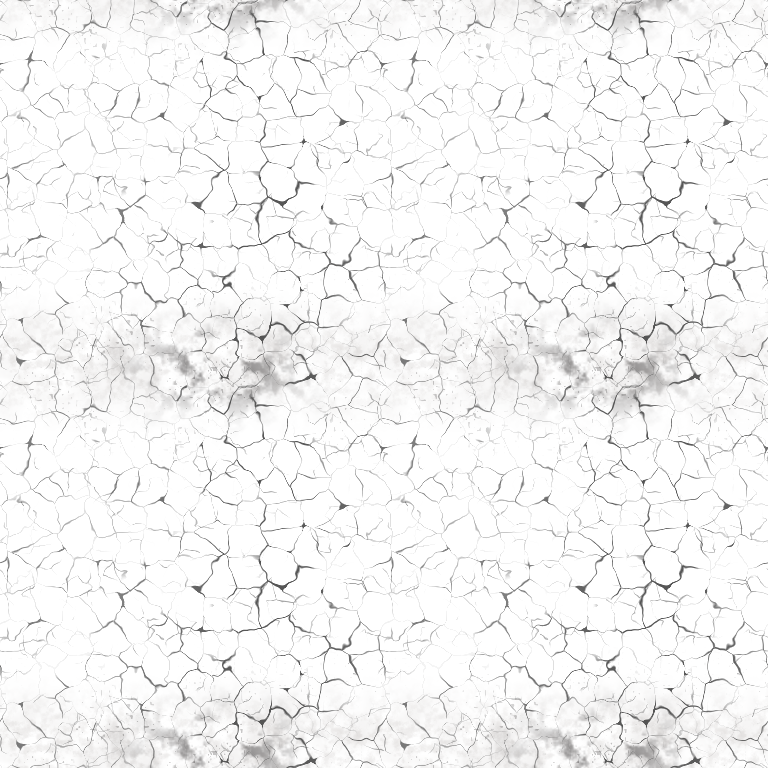
Write a Shadertoy shader that draws this texture.

```glsl
// Cracked white plaster with tapering grey fissures and a stained band, in two by two tiles.

vec2 hash2(vec2 p) {
    vec3 q = fract(p.xyx * vec3(0.1031, 0.1030, 0.0973));
    q += dot(q, q.yzx + 33.33);
    return fract((q.xx + q.yz) * q.zy);
}

// Wraps lattice coordinates to a whole period.
vec2 wrap(vec2 cell, float period) {
    return floor(mod(cell + 0.5, period));
}

// Value noise, two channels, repeating once per tile.
vec2 noise2(vec2 tile, float period, float seed) {
    vec2 p = tile * period, i = floor(p), f = fract(p);
    f = f * f * (3.0 - 2.0 * f);
    vec2 a = hash2(wrap(i, period) + seed);
    vec2 b = hash2(wrap(i + vec2(1, 0), period) + seed);
    vec2 c = hash2(wrap(i + vec2(0, 1), period) + seed);
    vec2 d = hash2(wrap(i + 1.0, period) + seed);
    return mix(mix(a, b, f.x), mix(c, d, f.x), f.y);
}

float fbm(vec2 tile, float period, float seed) {
    float sum = 0.0, gain = 0.53;
    for (int k = 0; k < 4; k++) {
        sum += gain * noise2(tile, period, seed).x;
        period *= 2.0;
        seed += 13.0;
        gain *= 0.55;
    }
    return sum;
}

// Voronoi borders: nearest distance, second distance, random value of the border.
vec3 borders(vec2 tile, float count, float seed) {
    vec2 p = tile * count;
    p += 0.28 * (noise2(tile, count * 2.0, seed + 5.0) - 0.5);
    p += 0.12 * (noise2(tile, count * 5.0, seed + 9.0) - 0.5);
    vec2 base = floor(p), f = fract(p), nearCell = vec2(0), nearPoint = vec2(0);
    float best = 9.0;
    for (int y = -1; y <= 1; y++)
    for (int x = -1; x <= 1; x++) {
        vec2 g = vec2(x, y);
        vec2 r = g + 0.05 + 0.9 * hash2(wrap(base + g, count) + seed) - f;
        if (dot(r, r) < best) {
            best = dot(r, r);
            nearCell = g;
            nearPoint = r;
        }
    }
    vec3 result = vec3(9.0, 9.0, 0.0);
    vec2 own = wrap(base + nearCell, count);
    for (int y = -2; y <= 2; y++)
    for (int x = -2; x <= 2; x++) {
        if (x == 0 && y == 0) continue;
        vec2 g = nearCell + vec2(x, y);
        vec2 other = wrap(base + g, count);
        vec2 r = g + 0.05 + 0.9 * hash2(other + seed) - f;
        float d = dot(0.5 * (nearPoint + r), normalize(r - nearPoint));
        if (d < result.x) {
            result = vec3(d, result.x, hash2(own + other + seed + 41.0).x);
        } else {
            result.y = min(result.y, d);
        }
    }
    return result;
}

// Share of a pixel covered by a line of the given half width.
float lineCover(float d, float halfWidth, float pixel) {
    float inside = min(d + 0.5 * pixel, halfWidth) - max(d - 0.5 * pixel, -halfWidth);
    return clamp(inside / pixel, 0.0, 1.0);
}

void mainImage(out vec4 fragColor, in vec2 fragCoord) {
    vec2 tile = 2.0 * fragCoord / iResolution.xy;
    float pixel = 2.0 / min(iResolution.x, iResolution.y);

    // Stained band along the horizontal tile boundary, mottled and gritty
    vec2 offset = fract(tile - vec2(0.57, 0.04) + 0.5) - 0.5;
    float band = smoothstep(0.2, 0.01, abs(offset.y - 0.02));
    float haze = band * smoothstep(0.3, 0.75, fbm(tile, 13.0, 3.0));
    float grit = band * smoothstep(0.4, 0.85, fbm(tile, 60.0, 7.0));
    vec2 spread = offset * vec2(5.5, 11.0);
    float patches = exp(-dot(spread, spread));
    float stain = patches * smoothstep(0.5, 0.78, fbm(tile, 23.0, 29.0));
    float specks = smoothstep(0.85, 0.95, noise2(tile, 140.0, 61.0).x)
                 * smoothstep(0.3, 0.05, abs(offset.y)) * smoothstep(0.45, 0.7, noise2(tile, 8.0, 67.0).x);
    vec3 color = vec3(1.0);
    color = mix(color, vec3(0.88, 0.87, 0.865), 0.4 * haze + 0.5 * grit);
    color = mix(color, vec3(0.4, 0.39, 0.39), clamp(0.8 * stain + 0.35 * specks, 0.0, 0.75));

    // Fine cracks that fade out before they meet
    vec3 fine = borders(tile, 21.0, 83.0);
    float fineWidth = 0.026 * smoothstep(0.45, 0.85, noise2(tile, 23.0, 17.0).x)
                    * smoothstep(0.2, 0.8, fine.z);
    color = mix(color, vec3(0.5), 0.75 * lineCover(fine.x, fineWidth, 21.0 * pixel));

    // Main cracks, slightly bolder on the right, with small wedges at some junctions
    vec3 crack = borders(tile, 13.0, 11.0);
    vec2 wear = noise2(tile, 19.0, 37.0);
    float age = 0.86 + 0.14 * cos(6.2832 * (tile.x - 0.7));
    float width = 0.004 + 0.019 * smoothstep(0.15, 0.9, wear.x) * (0.3 + crack.z);
    width += 0.026 * smoothstep(0.82, 1.0, crack.z) * smoothstep(0.4, 0.85, wear.y);
    float wedge = smoothstep(0.22, 0.0, crack.y) * smoothstep(0.62, 0.9, wear.y);
    width = age * (width + 0.075 * wedge * wedge);
    float ink = age * mix(0.45, 0.95, smoothstep(0.1, 0.8, wear.x + 0.3 * crack.z + wedge - 0.2));
    color = mix(color, vec3(0.3), ink * lineCover(crack.x, width, 13.0 * pixel));

    fragColor = vec4(color, 1.0);
}
```
